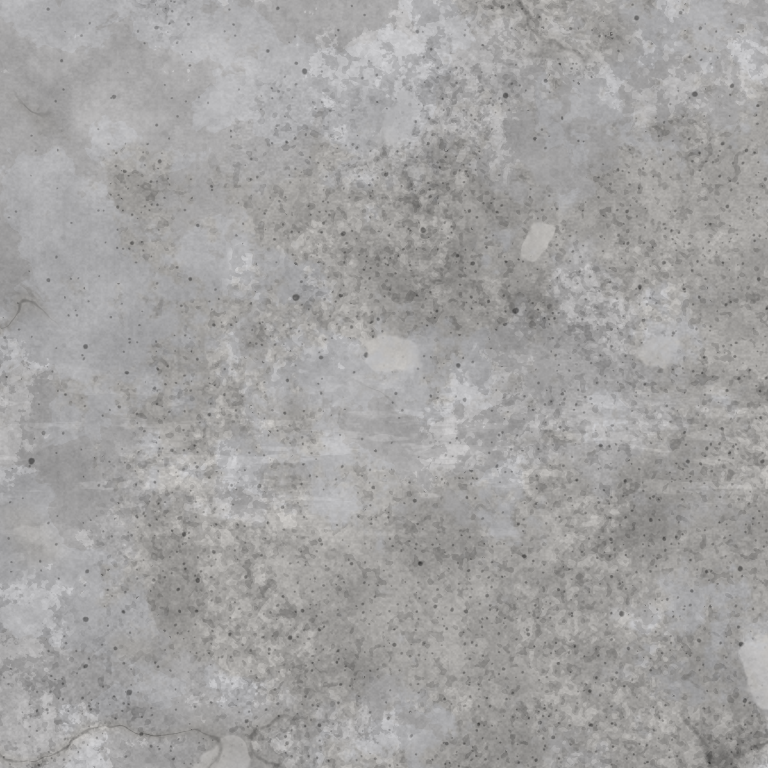
This texture is drawn by a Shadertoy shader. Its source:

```glsl
// Weathered grey concrete: flaking pale skim, worn grainy stains, pits and hairline cracks.
#define SEED 3.7
#define BASE_TONE 0.656
#define CLOUDING 0.15
#define SKIM_LIFT 0.066
#define FILM_STEP 0.036
#define WORN_DEPTH 0.055
#define STIPPLE 0.075
#define GRAIN 0.085
#define PIT_DEPTH 0.24
#define CRACK_DEPTH 0.11

float hash(vec2 p) {
    return fract(sin(dot(p, vec2(127.1, 311.7)) + SEED) * 43758.5453);
}

float noise(vec2 p) {
    vec2 i = floor(p), f = fract(p);
    f = f * f * (3.0 - 2.0 * f);
    vec2 e = vec2(1.0, 0.0);
    return mix(mix(hash(i), hash(i + e), f.x),
               mix(hash(i + e.yx), hash(i + e.xx), f.x), f.y);
}

float fbm(vec2 p, int octaves) {
    float sum = 0.0, total = 0.0, amp = 0.5;
    for (int i = 0; i < octaves; i++) {
        sum += amp * noise(p);
        total += amp;
        amp *= 0.55;
        p = mat2(0.8, 0.6, -0.6, 0.8) * p * 2.03 + 11.3;
    }
    return sum / total;
}

// Scattered round spots: size is in cells, softness in canvas units.
float spots(vec2 p, float scale, float density, float size, float softness) {
    vec2 q = p * scale, cell = floor(q);
    float mask = 0.0, soft = softness * scale;
    for (int y = -1; y <= 1; y++) {
        for (int x = -1; x <= 1; x++) {
            vec2 c = cell + vec2(x, y);
            vec2 centre = c + 0.15 + 0.7 * vec2(hash(c + 0.31), hash(c + 5.73));
            float radius = size * mix(0.45, 1.0, hash(c + 9.17));
            float spot = 1.0 - smoothstep(radius - soft, radius + soft, length(q - centre));
            mask = max(mask, spot * step(hash(c + 3.41), density));
        }
    }
    return mask;
}

void mainImage(out vec4 fragColor, in vec2 fragCoord) {
    vec2 uv = fragCoord / iResolution.y;
    vec2 warp = vec2(fbm(uv * 7.0, 5), fbm(uv * 7.0 + 17.0, 5)) - 0.5;
    vec2 p = uv + 0.08 * warp;

    // Soft clouding and surface grain
    float fine = fbm(uv * 65.0 + 4.0, 4) - 0.5;
    float grain = 0.5 * (noise(uv * 430.0) + noise(uv * 240.0 + 8.0)) - 0.5;
    float broad = fbm(p * 3.5 + 2.0, 5) - 0.5;
    float blotch = fbm(p * 13.0 + 9.0, 6) - 0.5;
    float tone = BASE_TONE + CLOUDING * (broad + blotch) + 0.07 * fine;

    // Thin overlapping films with crisp outlines
    float film = smoothstep(0.49, 0.515, fbm(p * 9.0 + 77.0, 6) + 0.08 * fine);
    tone += FILM_STEP * (film - 0.5);

    // Worn dark areas, and pale skim with eroded edges
    float worn = smoothstep(0.52, 0.63, fbm(p * 4.2 + 53.0, 5) + 0.25 * fine);
    float skimField = fbm(p * 6.5 + 31.0, 6);
    float skim = smoothstep(0.57, 0.605, skimField + 0.4 * fine + 0.08 * grain);
    skim *= 1.0 - 0.7 * worn;
    tone += SKIM_LIFT * skim - WORN_DEPTH * worn;

    // Flecks of skim around its borders, dark stipple where the face is rough
    float fleck = fbm(uv * 120.0 + 23.0, 2);
    float border = smoothstep(0.44, 0.58, skimField) * (1.0 - 0.6 * skim);
    float rough = smoothstep(0.46, 0.62, fbm(p * 5.0 + 91.0, 4));
    tone += STIPPLE * border * smoothstep(0.56, 0.68, fleck);
    tone -= STIPPLE * (0.25 + 0.75 * max(rough, worn)) * smoothstep(0.62, 0.74, 1.0 - fleck);

    // Faint horizontal trowel marks across the lower middle
    float band = exp(-pow((uv.y - 0.4) / 0.13, 2.0));
    float streak = fbm(uv * vec2(14.0, 65.0) + 40.0, 4);
    tone += 0.055 * band * smoothstep(0.52, 0.64, streak);

    // Smooth plaster patches
    vec2 patchPos = uv + 0.12 * warp + 0.3;
    float plaster = spots(patchPos, 5.5, 0.22, 0.2, 0.003);
    tone = mix(tone, 0.735 + 0.12 * blotch + 0.03 * fine, 0.8 * plaster);

    // Hairline cracks with a soft stain around them
    float ridge = abs(fbm(p * 3.1 + 63.0, 3) - 0.5) + 0.012 * abs(fine);
    float broken = smoothstep(0.5, 0.64, noise(uv * 4.0 + 15.0));
    float crack = 1.0 - smoothstep(0.001, 0.008, ridge);
    float stain = 1.0 - smoothstep(0.0, 0.05, ridge);
    tone -= broken * (CRACK_DEPTH * crack + 0.035 * stain);

    // Grain is strongest on the bare, rough face
    tone += GRAIN * grain * mix(0.75, 1.3, max(worn, rough)) * (1.0 - 0.5 * plaster);

    // Pits in three sizes
    vec2 pitPos = uv + 0.004 * fine;
    float pits = 0.7 * spots(pitPos, 115.0, 0.04 + 0.13 * max(worn, rough), 0.2, 0.0011);
    pits = max(pits, 0.85 * spots(pitPos + 3.0, 42.0, 0.1 + 0.14 * worn, 0.11, 0.0012));
    pits = max(pits, spots(pitPos + 7.0, 14.0, 0.14, 0.065, 0.0014));
    tone -= PIT_DEPTH * pits * (1.0 - 0.7 * plaster);

    // Nearly neutral tint: warm in stains, cool on films
    vec3 warm = vec3(1.012, 1.0, 0.984), cool = vec3(0.998, 0.998, 1.008);
    vec3 tint = mix(mix(vec3(1.003, 0.997, 0.998), cool, film), warm, max(worn, broken * stain));
    fragColor = vec4(clamp(tone * tint, 0.0, 1.0), 1.0);
}
```
